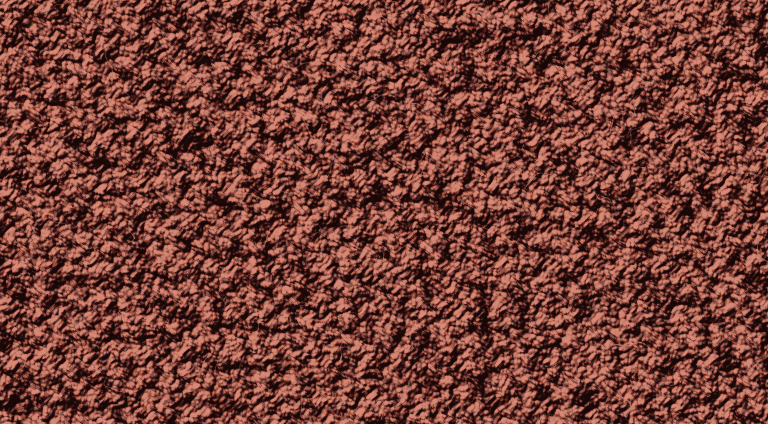
Write a Shadertoy shader that draws this texture.

```glsl
const vec3 SHADOW = vec3(0.13, 0.04, 0.04);
const vec3 UMBER  = vec3(0.25, 0.10, 0.09);
const vec3 RUST   = vec3(0.41, 0.16, 0.13);
const vec3 DUST   = vec3(0.49, 0.31, 0.29);
const vec3 COPPER = vec3(0.63, 0.31, 0.24);
const vec3 GLINT  = vec3(0.76, 0.48, 0.41);

vec2 hash2(vec2 p) {
    vec3 q = fract(vec3(p.xyx) * vec3(0.1031, 0.1030, 0.0973));
    q += dot(q, q.yzx + 33.33);
    return fract((q.xx + q.yz) * q.zy);
}

// Layered sines bend the cells into irregular crumbs
vec2 warp(vec2 p, float amount, float frequency) {
    vec2 a = sin(p.yx * frequency + vec2(0.0, 1.7));
    vec2 b = sin(p.yx * frequency * 2.3 + p * frequency * 0.8 + vec2(2.1, 4.0));
    return p + amount * (a + 0.6 * b);
}

// Cellular noise: x = dome height, y = random value of the grain
vec2 grain(vec2 p) {
    vec2 cell = floor(p);
    float nearest = 9.0, id = 0.0;
    for (int y = -1; y <= 1; y++)
    for (int x = -1; x <= 1; x++) {
        vec2 c = cell + vec2(x, y);
        vec2 seed = hash2(c + 51.0);
        vec2 d = c + seed - p;
        float dist = dot(d, d);
        if (dist < nearest) {
            nearest = dist;
            id = fract(seed.x * 17.0 + seed.y * 29.0);
        }
    }
    return vec2(1.0 - sqrt(nearest), id);
}

// Clumps, crumbs and fine grit: x = height, y = crumb variation
vec2 soil(vec2 p) {
    vec2 q = warp(p, 0.004, 60.0);
    vec2 clump = grain(q * 21.0 + 7.0);
    vec2 crumb = grain(mat2(0.8, 0.6, -0.6, 0.8) * q * 46.0 + 40.0);
    vec2 grit = grain(mat2(0.6, -0.8, 0.8, 0.6) * q * 92.0 + 200.0);
    float height = 0.40 * clump.x + 0.35 * crumb.x + 0.25 * grit.x;
    return vec2(height, 0.6 * crumb.y + 0.4 * grit.y);
}

// Curved hairs scattered one per cell, tapered at both ends
float fibres(vec2 p, float scale, float share, float width, float pixel) {
    vec2 q = p * scale;
    vec2 cell = floor(q);
    float cover = 0.0;
    for (int y = -1; y <= 1; y++)
    for (int x = -1; x <= 1; x++) {
        vec2 c = cell + vec2(x, y);
        vec2 place = hash2(c + scale * 13.0);
        vec2 kind = hash2(c + scale * 31.0 + 90.0);
        vec2 shape = hash2(c + scale * 47.0 + 170.0);
        float angle = 6.2832 * kind.y;
        vec2 axis = vec2(cos(angle), sin(angle));
        vec2 d = q - c - place;
        float along = dot(d, axis);
        float across = dot(d, vec2(-axis.y, axis.x));
        float halfLength = mix(0.15, 0.45, shape.x);
        float t = along / halfLength;
        across -= (shape.y - 0.5) * 0.5 * (t * t - 0.4) + 0.03 * sin(5.0 * t);
        float dist = abs(across) / scale;
        float line = 1.0 - smoothstep(width - 0.6 * pixel, width + 0.6 * pixel, dist);
        line *= 1.0 - smoothstep(0.75, 1.0, abs(t));
        cover = max(cover, line * step(kind.x, share) * mix(0.45, 1.0, place.x));
    }
    return cover;
}

float band(float tone, float edge) {
    return smoothstep(edge - 0.055, edge + 0.055, tone);
}

vec3 soilColour(float tone) {
    vec3 c = mix(SHADOW, UMBER, band(tone, 0.21));
    c = mix(c, RUST, band(tone, 0.42));
    c = mix(c, DUST, band(tone, 0.59));
    c = mix(c, COPPER, band(tone, 0.74));
    c = mix(c, GLINT, band(tone, 0.87));
    c *= mix(0.7, 1.0, smoothstep(0.0, 0.14, tone));
    return c * (1.0 + 0.12 * smoothstep(0.93, 1.0, tone));
}

void mainImage(out vec4 fragColor, in vec2 fragCoord) {
    float pixel = 1.0 / iResolution.y;
    vec2 p = fragCoord * pixel;

    // Relief lit from the upper left
    vec2 toLight = vec2(-0.0035, 0.0050);
    vec2 ground = soil(p);
    float slope = ground.x - soil(p + toLight).x;
    float light = 5.0 * (ground.x - 0.53) + 6.0 * slope + 1.5 * (ground.y - 0.5);
    float tone = 1.0 / (1.0 + exp(-2.0 * light));
    vec3 colour = soilColour(tone);

    // Pale hairs, partly sunk into the hollows
    float hair = max(fibres(p, 6.0, 0.5, 0.0016, pixel),
                     fibres(p, 11.0, 0.4, 0.0013, pixel));
    hair *= mix(0.45, 0.85, smoothstep(0.1, 0.5, tone));
    colour = mix(colour, GLINT, hair);

    fragColor = vec4(colour, 1.0);
}
```
